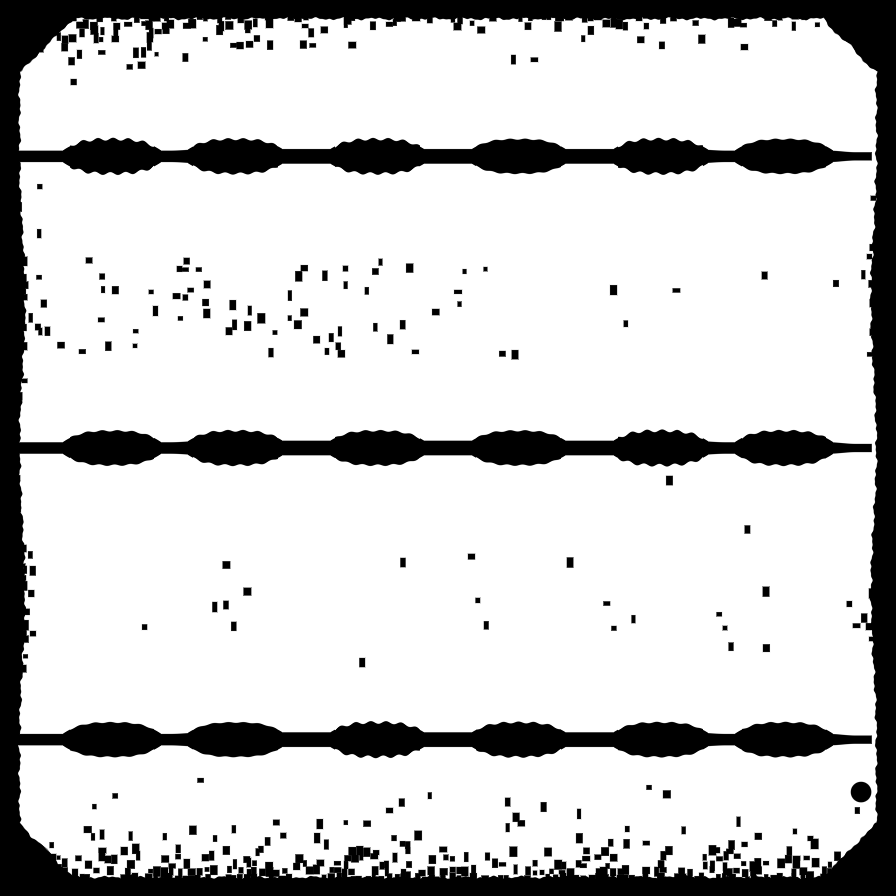
Reproduce this pattern procedurally as a Shadertoy shader.

```glsl
// A pale chamfered plate on black, crossed by three wires with six lens beads each.
// Wires and beads are height profiles over x; wear is cellular noise made of small
// boxes whose chance grows towards the plate edges and inside two faint bands.

const vec3 INK = vec3(0.0);
const vec3 PAPER = vec3(1.0);
const vec2 PLATE_HALF = vec2(0.478, 0.479);
const float CHAMFER = 0.060;
const float SIDE_PINCH = 0.006;
const float ROW_PITCH = 0.3255;
const float WIRE_HALF = 0.0082;
const float WIRE_END = 0.473;
const float BEAD_PITCH = 0.158;
const float OUTER_SHIFT = 0.020;   // outermost beads sit closer to the centre
const vec2 BEAD_HALF = vec2(0.063, 0.0192);
const vec2 DOT_POS = vec2(0.461, -0.384);
const float DOT_RADIUS = 0.0115;
const float WEAR_CELLS = 128.0;
const float PI = 3.14159;

vec2 hash2(vec2 p) {
    vec3 q = fract(p.xyx * vec3(0.1031, 0.1030, 0.0973));
    q += dot(q, q.yzx + 33.33);
    return fract((q.xx + q.yz) * q.zy);
}

// 0 at each wire, 1 halfway between two wires, 0 outside the rows
float betweenRows(float y) {
    float s = sin(PI * y / ROW_PITCH);
    return s * s * step(abs(y), ROW_PITCH);
}

float ripple(float t) {
    return 0.5 * sin(t * 190.0) + 0.3 * sin(t * 431.0 + 1.7) + 0.2 * sin(t * 797.0 + 4.1);
}

// Signed distance to the plate, with pinched and slightly ragged sides
float plateDistance(vec2 p) {
    vec2 size = PLATE_HALF - vec2(SIDE_PINCH * betweenRows(p.y), 0.0);
    size -= 0.0018 * vec2(ripple(p.y + sign(p.x)), ripple(p.x + sign(p.y)));
    vec2 q = abs(p) - size;
    float corner = (q.x + q.y + CHAMFER) * 0.7071;
    return max(max(q.x, q.y), corner);
}

// Signed distance to the nearest wire and its bead
float beadedWire(vec2 p) {
    float row = clamp(round(p.y / ROW_PITCH), -1.0, 1.0);
    float y = p.y - row * ROW_PITCH;

    // Wire thins beyond the middle beads and again at its right end
    float wire = WIRE_HALF * mix(1.0, 0.78, smoothstep(0.27, 0.31, abs(p.x)));
    wire *= mix(1.0, 0.72, smoothstep(0.425, 0.455, p.x));
    float wireDist = max(abs(y) - wire, p.x - WIRE_END);

    // Six beads: half-integer slots, the outer pair drawn inwards
    float slot = clamp(floor(p.x / BEAD_PITCH), -3.0, 2.0) + 0.5;
    float centre = slot * BEAD_PITCH - OUTER_SHIFT * sign(slot) * step(2.0, abs(slot));
    vec2 vary = hash2(vec2(slot * 2.0 + 20.0, row + 7.0));
    float u = abs(p.x - centre) / BEAD_HALF.x;
    float height = BEAD_HALF.y * (1.0 - u * u * u);
    float scallop = sin(p.x * 370.0 + 6.28 * vary.x + sign(y));
    height += 0.0012 * (0.4 + vary.y) * scallop * step(u, 0.75);
    return min(wireDist, abs(y) - height);
}

// Chance that a wear cell holds a speck
float wearChance(vec2 p) {
    float left = 1.0 - smoothstep(-0.42, 0.1, p.x);
    float fromTop = max(PLATE_HALF.y - p.y, 0.0);
    float fromBottom = max(PLATE_HALF.y + p.y, 0.0);
    float fromSide = max(PLATE_HALF.x - abs(p.x), 0.0);

    float chance = mix(0.38, 0.60, left) * exp(-fromTop / mix(0.010, 0.019, left));
    chance += 0.78 * exp(-fromBottom / 0.022);
    chance += 0.65 * exp(-fromSide / 0.008) * betweenRows(p.y);

    // Two clumpy bands of scattered specks, richer above and on the left
    float clump = 0.6 + 0.8 * sin(p.x * 37.0 + 2.0 * sin(p.y * 43.0)) * sin(p.y * 61.0 + p.x * 23.0);
    float upper = 1.0 - smoothstep(0.045, 0.060, abs(p.y - 0.155));
    float lower = 1.0 - smoothstep(0.055, 0.070, abs(p.y + 0.168));
    float inside = step(abs(p.x), 0.455);
    float upperRate = mix(0.100, 0.030, smoothstep(0.0, 0.1, p.x));
    float lowerRate = 0.024 * step(abs(p.x), 0.37);
    return chance + inside * max(clump, 0.0) * (upper * upperRate + lower * lowerRate);
}

// Cellular noise: distance to the nearest box speck
float wearDistance(vec2 p) {
    vec2 g = p * WEAR_CELLS;
    vec2 base = floor(g);
    float d = 1.0;
    for (int j = -1; j <= 1; j++)
    for (int i = -1; i <= 1; i++) {
        vec2 cell = base + vec2(i, j);
        vec2 id = cell + 200.0;
        vec2 centre = cell + 0.2 + 0.6 * hash2(id);
        vec2 size = vec2(0.28, 0.30) + vec2(0.30, 0.45) * hash2(id + 311.0);
        vec2 q = abs(g - centre) - size;
        float present = step(hash2(id + 577.0).x, wearChance((cell + 0.5) / WEAR_CELLS));
        d = min(d, mix(1.0, max(q.x, q.y), present));
    }
    return d / WEAR_CELLS;
}

void mainImage(out vec4 fragColor, in vec2 fragCoord) {
    vec2 p = fragCoord / iResolution.xy - 0.5;
    float pixel = 1.0 / min(iResolution.x, iResolution.y);

    // Union of everything dark
    float dark = min(-plateDistance(p), beadedWire(p));
    dark = min(dark, wearDistance(p));
    dark = min(dark, length(p - DOT_POS) - DOT_RADIUS);

    float ink = 1.0 - smoothstep(-0.7 * pixel, 0.7 * pixel, dark);
    fragColor = vec4(mix(PAPER, INK, ink), 1.0);
}
```
